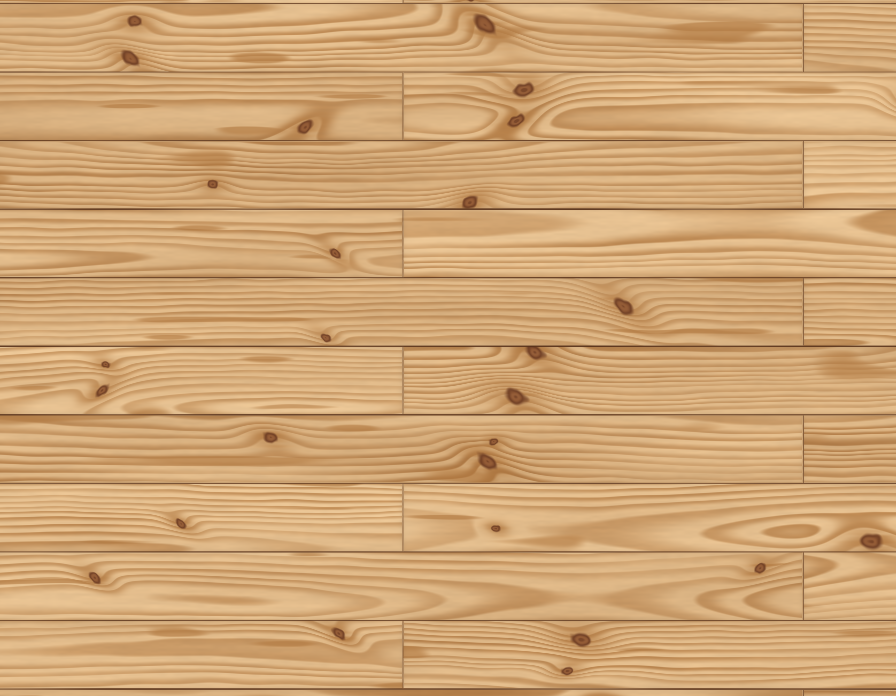
This texture is drawn by a Shadertoy shader. Its source:

```glsl
// Pine floor of staggered horizontal planks with curved grain, knots and dark seams.

const float ROW_HEIGHT = 0.0985;
const float ROW_OFFSET = 0.010;
const float PLANK_LENGTH = 1.162;
const float FIRST_JOINT = 0.579;
const vec3 EARLY_WOOD = vec3(0.885, 0.735, 0.545);
const vec3 LATE_WOOD = vec3(0.725, 0.52, 0.31);
const vec3 RESIN = vec3(0.70, 0.48, 0.26);
const vec3 KNOT_HEART = vec3(0.56, 0.34, 0.20);
const vec3 KNOT_RIM = vec3(0.40, 0.21, 0.12);
const vec3 SEAM = vec3(0.34, 0.19, 0.10);

float hash(vec2 p) {
    vec3 q = fract(p.xyx * 0.1031);
    q += dot(q, q.yzx + 33.33);
    return fract((q.x + q.y) * q.z);
}

float noise(vec2 p) {
    vec2 i = floor(p), f = fract(p);
    f = f * f * (3.0 - 2.0 * f);
    return mix(mix(hash(i), hash(i + vec2(1, 0)), f.x),
               mix(hash(i + vec2(0, 1)), hash(i + vec2(1, 1)), f.x), f.y);
}

// Position (xy) and radius (z) of a knot; pairs share a whorl along the plank.
vec3 knotAt(vec2 id, float index) {
    float whorl = floor(index * 0.5);
    float side = mod(index, 2.0) * 2.0 - 1.0;
    vec2 key = id + index * vec2(5.3, 9.7);
    float along = whorl + 0.12 + 0.76 * hash(id + whorl * 3.7 + 21.4);
    float x = along * PLANK_LENGTH * 0.5 + 0.03 * (hash(key + 2.1) - 0.5);
    float y = ROW_HEIGHT * side * mix(0.08, 0.42, hash(key + 6.5));
    return vec3(x, y, mix(0.006, 0.015, hash(key + 11.9)));
}

// Growth ring number: a board cut through a trunk of varying depth.
float growthRings(vec2 p, vec2 id, float bulge) {
    float seed = hash(id + 4.4) * 60.0;
    float axis = (hash(id + 8.8) - 0.5) * 0.15;
    float depth = 0.055 * noise(vec2(p.x * 2.0 + seed, seed));
    float warp = 0.012 * (noise(vec2(p.x * 3.5 + seed, p.y * 12.0)) - 0.5)
               + 0.003 * (noise(vec2(p.x * 18.0, p.y * 50.0 + seed)) - 0.5);
    float radius = length(vec2(p.y - axis + warp, depth + 0.003));
    float ring = (radius + bulge) * mix(90.0, 135.0, hash(id + 15.2)) + seed;
    return ring + 0.9 * noise(vec2(ring * 0.6, seed));
}

// Slow rise into late wood, then a quick fall; blurred where rings are too fine.
float ringShade(float ring) {
    float t = fract(ring);
    float shade = smoothstep(0.2, 0.82, t) * (1.0 - smoothstep(0.84, 1.0, t));
    return mix(shade, 0.39, smoothstep(0.4, 1.0, fwidth(ring)));
}

float seamMask(float distanceToSeam, float halfWidth, float pixel) {
    return 1.0 - smoothstep(halfWidth - 0.5 * pixel, halfWidth + 0.5 * pixel, distanceToSeam);
}

void mainImage(out vec4 fragColor, in vec2 fragCoord) {
    float pixel = 1.0 / iResolution.y;
    vec2 p = fragCoord * pixel;

    // Plank layout: every second row shifts by half a plank
    float rowPos = (p.y - ROW_OFFSET) / ROW_HEIGHT;
    float row = floor(rowPos);
    float shift = FIRST_JOINT + 0.495 * PLANK_LENGTH * mod(row, 2.0);
    float plankPos = (p.x - shift) / PLANK_LENGTH;
    vec2 id = vec2(row, floor(plankPos)) + 30.0;
    vec2 local = vec2(fract(plankPos) * PLANK_LENGTH, (fract(rowPos) - 0.5) * ROW_HEIGHT);

    // Knots: bend the rings and stain the wood around them
    float bulge = 0.0, halo = 0.0, knotDist = 9.0;
    for (float i = 0.0; i < 4.0; i++) {
        if (hash(id + i * 7.9 + 1.3) > 0.62) continue;
        vec3 knot = knotAt(id, i);
        vec2 q = (local - knot.xy) / knot.z;
        q.y += q.x * 1.1 * (hash(id + i * 2.7) - 0.5);
        bulge += knot.z * 1.5 * exp(-dot(q * q, vec2(0.05, 0.25)));
        halo = max(halo, exp(-dot(q * q, vec2(0.11, 0.36))));
        float wobble = 0.4 * (noise(q * 1.5 + id) - 0.5);
        knotDist = min(knotDist, length(q * vec2(0.9, 1.2)) + wobble);
    }

    // Grain: lines fade in and out along their length
    float ring = growthRings(local, id, bulge);
    float strength = 0.3 + 0.75 * noise(vec2(ring * 0.5, local.x * 3.0));
    strength *= mix(0.7, 1.15, noise(local * vec2(3.0, 20.0) + id * 3.3));
    vec3 color = mix(EARLY_WOOD, LATE_WOOD, ringShade(ring) * strength);

    // Broad tone, plank tint, fine fibres and resin streaks
    float broad = noise(local * vec2(2.5, 18.0) + id * 5.1);
    float fibre = noise(vec2(p.x * 22.0, p.y * 240.0));
    float grit = noise(p * vec2(90.0, 330.0));
    vec3 warmth = vec3(0.7, 1.0, 1.4);
    float tone = 0.12 * (broad - 0.5) + 0.11 * (hash(id + 18.6) - 0.5);
    color *= 1.0 + warmth * tone + 0.035 * (fibre - 0.5) + 0.02 * (grit - 0.5);
    float streak = noise(vec2(local.x * 6.0, local.y * 60.0 + ring * 0.2) + id * 9.3);
    color = mix(color, RESIN, 0.65 * smoothstep(0.84, 0.93, streak));

    // Knot colours
    color = mix(color, RESIN, halo * (0.35 + 0.6 * fibre));
    vec3 knotColor = mix(KNOT_HEART, KNOT_RIM, smoothstep(0.4, 0.85, knotDist));
    knotColor = mix(knotColor, KNOT_RIM, 0.7 * (1.0 - smoothstep(0.1, 0.35, knotDist)));
    color = mix(color, knotColor, 0.9 * (1.0 - smoothstep(0.7, 1.2, knotDist)));

    // Seams between rows and butt joints
    float rowDist = ROW_HEIGHT * 0.5 - abs(local.y);
    float jointDist = min(local.x, PLANK_LENGTH - local.x);
    float edge = floor(rowPos + 0.5);
    float wear = mix(noise(vec2(p.x * 6.0, edge * 7.3)), hash(vec2(edge, 3.0)), 0.5);
    float rowSeam = seamMask(rowDist, mix(0.0005, 0.0012, wear), pixel) * mix(0.5, 1.0, wear);
    float jointSeam = 0.65 * seamMask(jointDist, 0.0006, pixel);
    color *= 1.0 - 0.07 * exp(-min(rowDist, jointDist) * 350.0);
    color = mix(color, SEAM, max(rowSeam, jointSeam));

    fragColor = vec4(color, 1.0);
}
```
